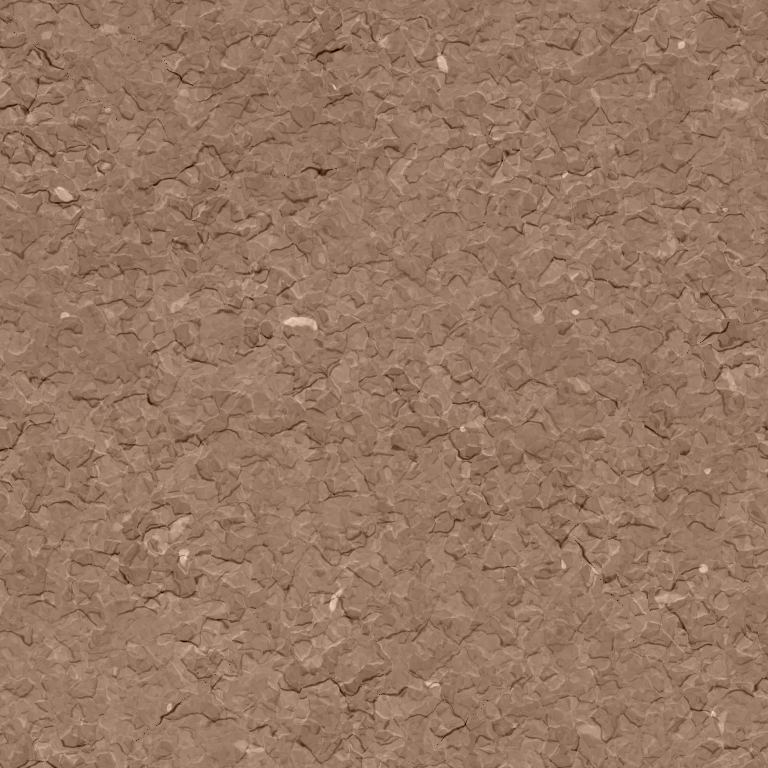
Reproduce this texture procedurally as a WebGL 2 fragment shader.

```glsl
#version 300 es
precision highp float;

uniform vec2 u_resolution;
out vec4 fragColor;

const vec3 EARTH = vec3(0.597, 0.476, 0.396);
const vec3 STRAW = vec3(0.85, 0.74, 0.65);

vec2 hash2(vec2 cell) {
    vec3 h = fract(cell.xyx * vec3(0.1031, 0.1030, 0.0973));
    h += dot(h, h.yzx + 33.33);
    return fract((h.xx + h.yz) * h.zy);
}

// Layered, rotated sines used for warping and slow variation
vec2 waves(vec2 p) {
    vec2 sum = vec2(0.0);
    float amp = 1.0;
    for (int i = 0; i < 4; i++) {
        p = mat2(0.8, 0.6, -0.6, 0.8) * p * 1.7 + 1.3;
        sum += amp * sin(p.yx + sum);
        amp *= 0.6;
    }
    return sum;
}

float band(float d, float width) {
    return 1.0 - smoothstep(0.0, width, abs(d));
}

float inside(float d, float soft) {
    return 1.0 - smoothstep(-soft, soft, d);
}

vec2 rotate(vec2 p, float angle) {
    float c = cos(angle), s = sin(angle);
    return vec2(c * p.x + s * p.y, c * p.y - s * p.x);
}

// Cellular grains: signed distance outside the upper grain,
// upward facing of its rim, height step, tone of this grain
vec4 grains(vec2 p) {
    vec2 base = floor(p), nearCell = base, nearVec = vec2(0.0);
    float best = 1e3;
    for (int y = -1; y <= 1; y++)
    for (int x = -1; x <= 1; x++) {
        vec2 cell = base + vec2(x, y);
        vec2 v = cell + hash2(cell) - p;
        float d = dot(v, v);
        if (d < best) { best = d; nearCell = cell; nearVec = v; }
    }
    float edge = 1e3, slope = 0.0;
    vec2 nextCell = nearCell;
    for (int y = -2; y <= 2; y++)
    for (int x = -2; x <= 2; x++) {
        if (x == 0 && y == 0) continue;
        vec2 cell = nearCell + vec2(x, y);
        vec2 v = cell + hash2(cell) - p;
        vec2 toNext = normalize(v - nearVec);
        float d = dot(0.5 * (v + nearVec), toNext);
        if (d < edge) { edge = d; slope = toNext.y; nextCell = cell; }
    }
    float height = hash2(nearCell + 71.0).x;
    float rise = hash2(nextCell + 71.0).x - height;
    float side = rise > 0.0 ? 1.0 : -1.0;
    return vec4(edge * side, -slope * side, abs(rise), height - 0.5);
}

// Grain tone, dark gap above each rim and pale lip on its lower side
float relief(vec2 p, float scale, float gap, float lip, float tone) {
    vec4 g = grains(p * scale + scale);
    float d = g.x / scale;
    float rise = smoothstep(0.1, 0.7, g.z);
    float dark = band(d - 0.0010, 0.0027) * smoothstep(-0.1, 0.8, g.y);
    float pale = band(d + 0.0016, 0.0028) * (1.0 - smoothstep(-0.7, 0.3, g.y));
    return tone * g.w + rise * (lip * pale - gap * dark);
}

// Offset from a jittered centre, with two random values for the cell
vec4 scatter(vec2 p, float count, float seed) {
    vec2 cell = floor(p * count);
    vec2 centre = cell + 0.3 + 0.4 * hash2(cell + seed);
    return vec4(p - centre / count, hash2(cell + seed + 19.0));
}

// Large buried lumps: x is the smooth body, y the dark arc on top
vec2 lump(vec2 p, float count, float seed) {
    vec4 s = scatter(p, count, seed);
    float present = step(s.z, 0.45);
    float d = length(s.xy * vec2(1.0, 1.2)) - mix(0.015, 0.029, s.w);
    float top = smoothstep(0.35, 0.9, s.y / (length(s.xy) + 0.0001));
    return present * vec2(inside(d, 0.003), band(d, 0.0027) * top);
}

// Ragged slivers of pale fibre
float sliver(vec2 p, float count, float seed, float chance) {
    vec4 s = scatter(p, count, seed);
    vec2 q = rotate(s.xy, 6.283 * fract(s.z * 37.0));
    vec2 size = vec2(mix(0.003, 0.021, s.w * s.w), mix(0.004, 0.006, s.w));
    float d = (length(q / size) - 1.0) * size.y;
    return step(s.z, chance) * inside(d, 0.0013);
}

// Short open cracks that taper at both ends
float crack(vec2 p, float count, float seed) {
    vec4 s = scatter(p, count, seed);
    vec2 q = rotate(s.xy, 1.8 * s.w - 1.1);
    float width = 0.0034 * (1.0 - smoothstep(0.008, 0.026, abs(q.x)));
    return step(s.z, 0.22) * band(q.y + 0.002 * sin(q.x * 210.0), width + 0.0001);
}

void main() {
    vec2 uv = gl_FragCoord.xy / u_resolution.y;
    vec2 p = uv + 0.0024 * waves(uv * 60.0);
    float patchy = 0.95 + 0.16 * waves(uv * 11.0).x;

    // Layers of crumbs, coarse to fine
    float coarse = relief(p, 31.0, 0.21, 0.07, 0.045);
    float medium = relief(p, 57.0, 0.17, 0.09, 0.055);
    float small = relief(p, 98.0, 0.09, 0.06, 0.045);
    float grit = relief(p, 190.0, 0.03, 0.02, 0.035);

    vec2 dome = lump(p, 8.0, 5.0);
    float shade = (coarse + medium + small) * patchy * (1.0 - 0.65 * dome.x) + grit;
    shade -= 0.20 * dome.y + 0.30 * crack(p, 6.0, 43.0);
    shade += 0.016 * (0.5 - uv.y) + 0.006 * waves(uv * 5.0).y;

    vec3 color = EARTH + shade + vec3(0.0, -0.004, 0.006) * (uv.y - 0.5);

    // Bright flecks and duller, half buried ones
    float bright = sliver(p, 6.0, 11.0, 0.5);
    float dull = sliver(p, 11.0, 29.0, 0.35);
    color = mix(color, STRAW + 1.1 * shade, 0.9 * bright);
    color = mix(color, STRAW + shade, 0.4 * dull);

    fragColor = vec4(clamp(color, 0.0, 1.0), 1.0);
}
```
